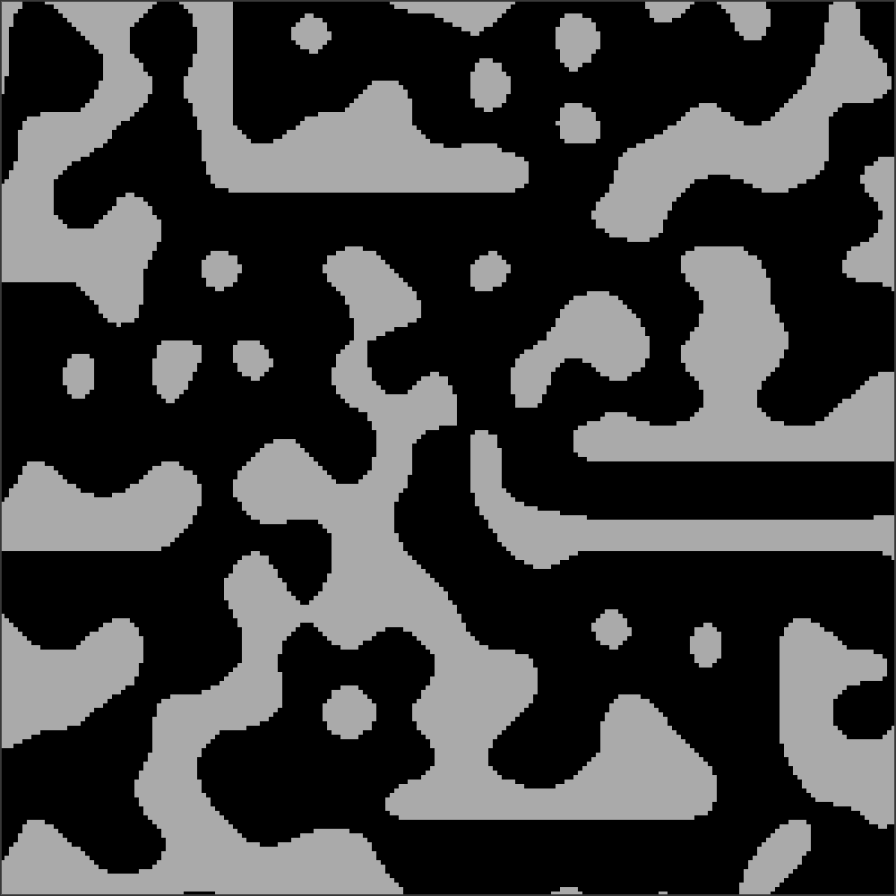
A Shadertoy shader for this texture:

```glsl
// Grey islands and winding bands on black: thresholded gradient noise on a coarse raster.
#define CELLS 200.0          // raster cells along the canvas height
#define LATTICE 10.0         // noise lattice squares along the canvas height
#define OFFSET vec2(3.35, 7.2)
#define LEVEL 0.065          // noise above this is grey
#define SHELF_LENGTH 4.0     // lattice points in a flat-bottomed run
#define SHELF_SHARE 0.14     // share of runs that are flat-bottomed
#define FRAME_WIDTH 0.00195
#define GREY vec3(0.667)
#define BLACK vec3(0.0)
#define FRAME vec3(0.22)

float hash(vec2 p) {
    vec3 q = fract(p.xyx * vec3(0.1031, 0.1030, 0.0973));
    q += dot(q, q.yzx + 33.33);
    return fract((q.x + q.y) * q.z);
}

// Eight compass directions; shelf runs all point straight up.
vec2 gradient(vec2 corner) {
    float row = corner.y;
    vec2 run = vec2(floor((corner.x + 2.0 * row) / SHELF_LENGTH), row);
    if (hash(run + 71.0) < SHELF_SHARE) return vec2(0.0, 1.0);
    float angle = floor(hash(corner + 13.0) * 8.0) * 0.785398;
    return vec2(cos(angle), sin(angle));
}

float corner(vec2 cell, vec2 local, vec2 side) {
    return dot(gradient(cell + side), local - side);
}

float gradientNoise(vec2 p) {
    vec2 cell = floor(p);
    vec2 f = p - cell;
    vec2 fade = f * f * f * (f * (f * 6.0 - 15.0) + 10.0);
    float low = mix(corner(cell, f, vec2(0, 0)), corner(cell, f, vec2(1, 0)), fade.x);
    float high = mix(corner(cell, f, vec2(0, 1)), corner(cell, f, vec2(1, 1)), fade.x);
    return mix(low, high, fade.y);
}

// One raster cell is either fully grey or fully black.
float island(vec2 cell) {
    vec2 p = (cell + 0.5) / CELLS * LATTICE + OFFSET;
    return step(LEVEL, gradientNoise(p));
}

void mainImage(out vec4 fragColor, in vec2 fragCoord) {
    vec2 uv = fragCoord / iResolution.y;

    // Box-filter the raster: blend neighbouring cells across one screen pixel.
    float footprint = CELLS / iResolution.y;
    vec2 p = uv * CELLS - 0.5;
    vec2 cell = floor(p);
    vec2 blend = clamp((fract(p) - 0.5) / footprint + 0.5, 0.0, 1.0);
    float low = mix(island(cell), island(cell + vec2(1, 0)), blend.x);
    float high = mix(island(cell + vec2(0, 1)), island(cell + vec2(1, 1)), blend.x);
    vec3 color = mix(BLACK, GREY, mix(low, high, blend.y));

    // Hairline frame around the canvas.
    vec2 margin = min(fragCoord, iResolution.xy - fragCoord) / iResolution.y;
    float edge = (min(margin.x, margin.y) - FRAME_WIDTH) * iResolution.y;
    color = mix(FRAME, color, clamp(edge + 0.5, 0.0, 1.0));

    fragColor = vec4(color, 1.0);
}
```
